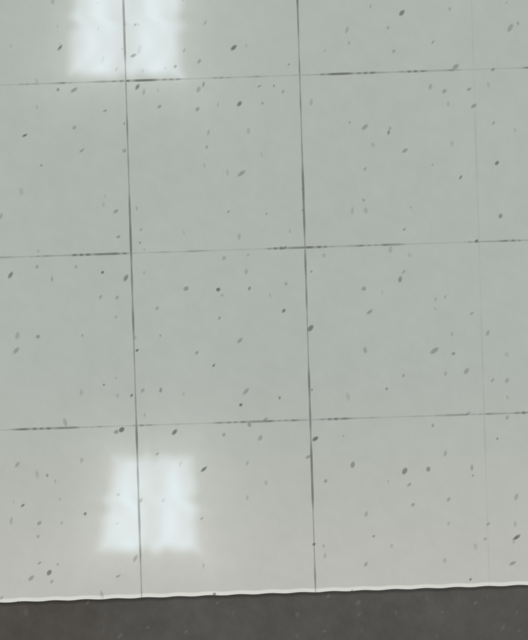
Write a Shadertoy shader that draws this texture.

```glsl
// Glossy speckled floor tiles, slightly skewed, ending at a dark skirting strip.
// A sheared grid gives the seams and strip edge; layered sines wear the seams,
// cellular noise scatters the specks, and soft boxes form two window glares.

#define TILE vec2(0.272, 0.2695)
#define GRID_ORIGIN vec2(0.2234, 0.0586)
#define SHEAR vec2(0.0307, -0.033)
#define SEAM_HALF_WIDTH 0.0013
#define FLOOR_COLOR vec3(0.680, 0.702, 0.678)
#define WARM_COLOR vec3(0.722, 0.728, 0.700)
#define SEAM_COLOR vec3(0.37, 0.38, 0.36)
#define STRIP_COLOR vec3(0.325, 0.318, 0.305)
#define GLARE_COLOR vec3(0.90, 0.94, 0.945)
#define SPECK_CHANCE 0.27

vec2 hash2(vec2 p) {
    vec3 q = fract(p.xyx * vec3(0.1031, 0.1030, 0.0973));
    q += dot(q, q.yzx + 33.33);
    return fract((q.xx + q.yz) * q.zy);
}

// Irregular 0..1 variation along a line
float wear(float t, float seed) {
    float s = sin(t * 17.0 + seed * 5.1) + 0.8 * sin(t * 41.0 + seed * 9.7)
            + 0.6 * sin(t * 103.0 + seed * 3.3);
    return smoothstep(-1.3, 1.7, s);
}

// Soft mottling from warped sines
float mottle(vec2 p) {
    float sum = 0.0, amp = 0.5;
    for (int i = 0; i < 5; i++) {
        p = mat2(0.8, 0.6, -0.6, 0.8) * p * 1.9 + 1.7;
        sum += amp * sin(p.x + 1.3 * sin(p.y)) * sin(p.y + sin(p.x * 0.7));
        amp *= 0.72;
    }
    return sum;
}

// One slanted elliptical speck in some of the cells
float specks(vec2 p, float density, float px) {
    vec2 cell = floor(p * density);
    vec2 pick = hash2(cell + density);
    vec2 look = hash2(cell + density * 3.0 + 17.0);
    vec2 d = p - (cell + 0.2 + 0.6 * hash2(cell + 71.0)) / density;
    float angle = mix(-0.3, 1.1, look.x);
    d = mat2(cos(angle), sin(angle), -sin(angle), cos(angle)) * d;
    d.y *= mix(0.4, 0.9, look.y);
    float radius = mix(0.0014, 0.0034, pick.y * pick.y);
    float soft = max(px, 0.0012);
    float mask = smoothstep(radius + soft, radius - soft, length(d));
    return mask * step(pick.x, SPECK_CHANCE) * mix(0.25, 0.85, look.x);
}

// Wavy window reflection: x is the core, y is the surrounding halo
vec2 glare(vec2 p, vec2 center, vec2 halfSize, float taper) {
    vec2 q = p - center;
    q.x /= 1.0 - taper * q.y;
    q += 0.003 * sin(q.yx * vec2(95.0, 120.0) + 2.0 * sin(q.yx * 61.0));
    vec2 d = abs(q) - halfSize;
    float box = length(max(d, 0.0)) + min(max(d.x, d.y), 0.0);
    float panes = 0.84 + 0.16 * cos(q.x / halfSize.x * 6.3 + 3.1);
    float ripple = 0.93 + 0.07 * sin(q.x * 150.0 + 3.0 * sin(q.y * 45.0));
    float core = smoothstep(0.011, -0.013, box) * panes * ripple;
    return vec2(core, exp(-max(box, 0.0) * 24.0));
}

void mainImage(out vec4 fragColor, in vec2 fragCoord) {
    float px = 1.0 / iResolution.y;
    vec2 p = fragCoord * px;
    vec2 floorPos = p + SHEAR * p.yx - GRID_ORIGIN;
    vec2 line = floor(floorPos / TILE + 0.5);
    vec2 dist = abs(floorPos - line * TILE);
    float grain = mottle(p * 42.0);

    // Tile surface, warmer towards the strip
    vec3 col = mix(FLOOR_COLOR, WARM_COLOR, smoothstep(0.48, 0.05, p.y));
    col += 0.007 * grain + 0.006 * mottle(p * 5.0);

    // Window reflections
    vec2 upper = glare(p, vec2(0.198, 0.967), vec2(0.084, 0.085), 0.4);
    vec2 lower = glare(p, vec2(0.236, 0.213), vec2(0.069, 0.073), 1.6);
    lower.x *= smoothstep(0.31, 0.23, p.y) * 0.4 + 0.6;
    col += 0.07 * (upper.y + lower.y);
    col = mix(col, GLARE_COLOR, min(upper.x + lower.x, 1.0) * 0.92);

    // Specks, then seams: steady columns and patchy rows
    float speck = max(specks(p, 17.0, px), 0.5 * specks(p + 3.7, 31.0, px));
    float shine = max(upper.x, lower.x);
    col = mix(col, SEAM_COLOR, speck * (1.0 - 0.8 * shine));
    vec2 worn = vec2(wear(p.y, line.x + 2.0), wear(p.x, line.y + 4.0));
    float crumbs = 0.65 + 0.35 * sin(p.x * 310.0 + 4.0 * sin(p.x * 83.0 + line.y));
    vec2 strength = vec2(0.36 + 0.34 * worn.x, 0.12 + 0.66 * worn.y * crumbs);
    strength *= vec2(line.x > 1.5 ? 0.12 : 1.0, step(0.5, line.y));
    float soft = max(px, 0.0013);
    vec2 width = SEAM_HALF_WIDTH * (0.75 + 0.6 * worn);
    vec2 seam = strength * smoothstep(width + soft, width - soft, dist);
    col = mix(col, SEAM_COLOR, max(seam.x, seam.y) * (1.0 - 0.45 * shine));

    // Bright lip and dark skirting strip
    float edge = floorPos.y + 0.0006 * sin(p.x * 130.0);
    col += 0.10 * smoothstep(0.005, 0.001, abs(edge - 0.003));
    vec3 strip = STRIP_COLOR + 0.014 * grain + 0.015 * mottle(p * 9.0);
    strip += vec3(-0.02, -0.025, -0.03) * smoothstep(0.3, 0.0, p.x);
    strip *= 1.0 - 0.28 * smoothstep(-0.008, 0.0, edge);
    strip = mix(strip, vec3(0.46), 0.5 * specks(p + 9.1, 40.0, px));
    col = mix(strip, col, smoothstep(-soft, soft, edge));

    fragColor = vec4(clamp(col, 0.0, 1.0), 1.0);
}
```
